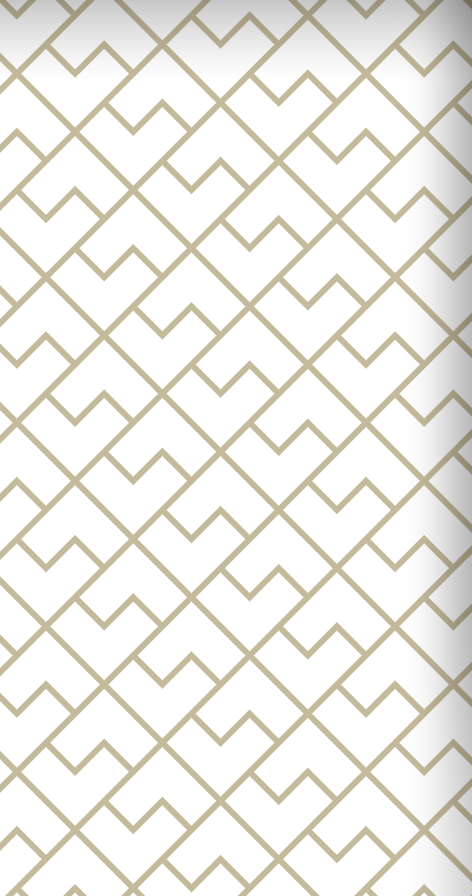
This pattern is drawn by a Shadertoy shader. Its source:

```glsl
// Beige diagonal lattice on white: each tilted 2 by 3 cell holds one zigzag step.
// The canvas is turned 45 degrees, folded into cells with mod, and the strokes are
// drawn from square-cornered distances. Soft shade falls along the top and right.

// Signed square-cornered distance to an axis-aligned segment (centre, half extent).
float barDistance(vec2 p, vec2 centre, vec2 halfExtent) {
    vec2 d = abs(p - centre) - halfExtent;
    return max(d.x, d.y);
}

float latticeDistance(vec2 q) {
    vec2 cellSize = vec2(2.0, 3.0);
    vec2 cell = mod(q, cellSize);

    // Continuous cell borders
    vec2 border = min(cell, cellSize - cell);
    float d = min(border.x, border.y);

    // Zigzag: two parallel arms joined by a riser at the cell centre
    d = min(d, barDistance(cell, vec2(0.5, 2.0), vec2(0.5, 0.0)));
    d = min(d, barDistance(cell, vec2(1.0, 1.5), vec2(0.0, 0.5)));
    return min(d, barDistance(cell, vec2(1.5, 1.0), vec2(0.5, 0.0)));
}

void mainImage(out vec4 fragColor, in vec2 fragCoord) {
    vec2 uv = fragCoord / iResolution.xy;
    // Canvas heights, measured from the upper left
    vec2 p = vec2(fragCoord.x, iResolution.y - fragCoord.y) / iResolution.y;

    // Diagonal lattice coordinates
    float unit = 0.06494;
    vec2 q = (vec2(p.x + p.y, p.y - p.x) - vec2(0.1010, 0.0633)) / unit;
    float pixel = sqrt(2.0) / (unit * iResolution.y);

    // Strokes
    float edge = latticeDistance(q) - 0.073;
    float stroke = 1.0 - smoothstep(-0.7 * pixel, 0.7 * pixel, edge);
    vec3 color = mix(vec3(1.0), vec3(0.77, 0.73, 0.61), stroke);

    // Edge shading
    float topShade = 0.22 * pow(clamp(1.0 - p.y / 0.095, 0.0, 1.0), 1.4);
    float rightShade = 0.32 * pow(smoothstep(0.83, 1.04, uv.x), 1.5);
    rightShade *= mix(0.65, 1.0, smoothstep(0.0, 0.35, uv.y));
    color *= (1.0 - topShade) * (1.0 - rightShade);

    fragColor = vec4(color, 1.0);
}
```
